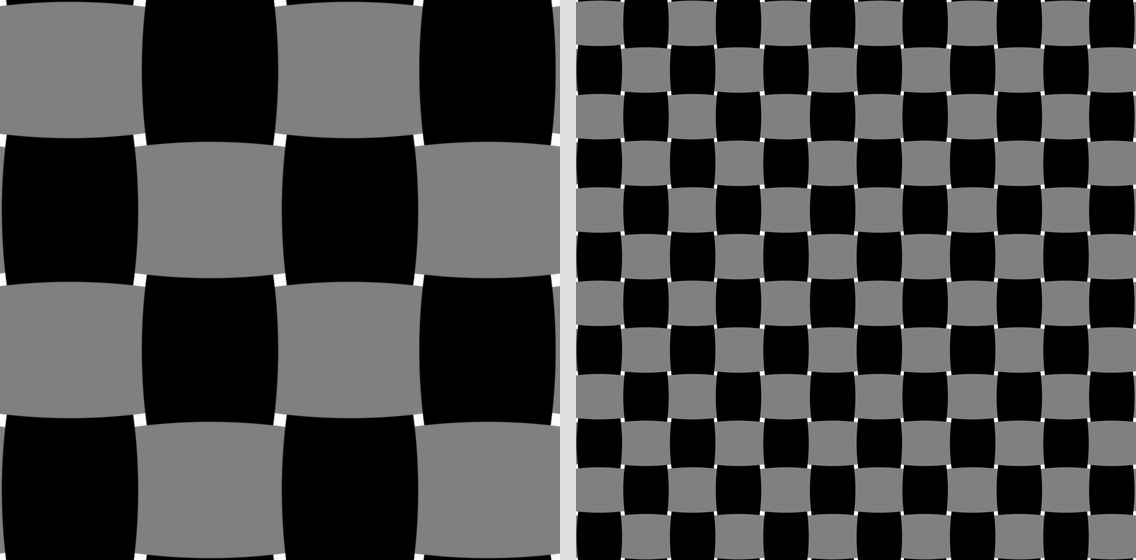
Left: one tile. Right: repeated 3 by 3.
A WebGL 2 fragment shader for this pattern:

```glsl
#version 300 es
precision highp float;
// Plain basket weave: black upright and grey level strands cross in a checkerboard.
// Each cell draws its bulging top strand, the neighbour's strand sliding under it,
// and the white backing that shows through at the corners.

uniform vec2 u_resolution;
out vec4 fragColor;

const float CELLS = 4.0;          // crossings across and down (two full repeats)
const float HALF_WIDTH = 0.487;   // strand half width at its crest, in cells
const float BULGE = 0.123;        // how fast a strand narrows away from its crest
const float COLUMN_SLIP = 0.018;  // leftward shift of the last column, in cells
const float EDGE_SOFTNESS = 0.9;  // edge blend, in output pixels

const vec3 UPRIGHT_COLOR = vec3(0.0);
const vec3 LEVEL_COLOR = vec3(0.5);
const vec3 BACKING_COLOR = vec3(0.985);

// Centre of a column; the last of every set sits slightly to the left.
float columnCentre(float column) {
    float isLast = step(CELLS - 1.5, mod(column, CELLS));
    return column + 0.5 - COLUMN_SLIP * isLast;
}

// Coverage of a strand whose edges curve inwards away from its crest.
float strand(float across, float along, float blur) {
    float inside = HALF_WIDTH - BULGE * along * along - abs(across);
    return smoothstep(-blur, blur, inside);
}

void main() {
    vec2 p = gl_FragCoord.xy / u_resolution * CELLS;
    float blur = EDGE_SOFTNESS * CELLS / min(u_resolution.x, u_resolution.y);

    // Cell borders lie midway in the gaps, so half the slip moves them all.
    vec2 cell = floor(p + vec2(0.5 * COLUMN_SLIP, 0.0));
    vec2 offset = p - vec2(columnCentre(cell.x), cell.y + 0.5);
    bool levelOnTop = mod(cell.x + cell.y, 2.0) > 0.5;

    // Top strand, and the strand entering from the nearest side cell.
    float top, under;
    if (levelOnTop) {
        top = strand(offset.y, offset.x, blur);
        under = strand(offset.x, 1.0 - abs(offset.y), blur);
    } else {
        float sideColumn = cell.x + (offset.x < 0.0 ? -1.0 : 1.0);
        top = strand(offset.x, offset.y, blur);
        under = strand(offset.y, p.x - columnCentre(sideColumn), blur);
    }

    // Layer backing, lower strand and upper strand.
    vec3 topColor = levelOnTop ? LEVEL_COLOR : UPRIGHT_COLOR;
    vec3 underColor = levelOnTop ? UPRIGHT_COLOR : LEVEL_COLOR;
    vec3 color = mix(BACKING_COLOR, underColor, under);
    color = mix(color, topColor, top);
    fragColor = vec4(color, 1.0);
}
```
